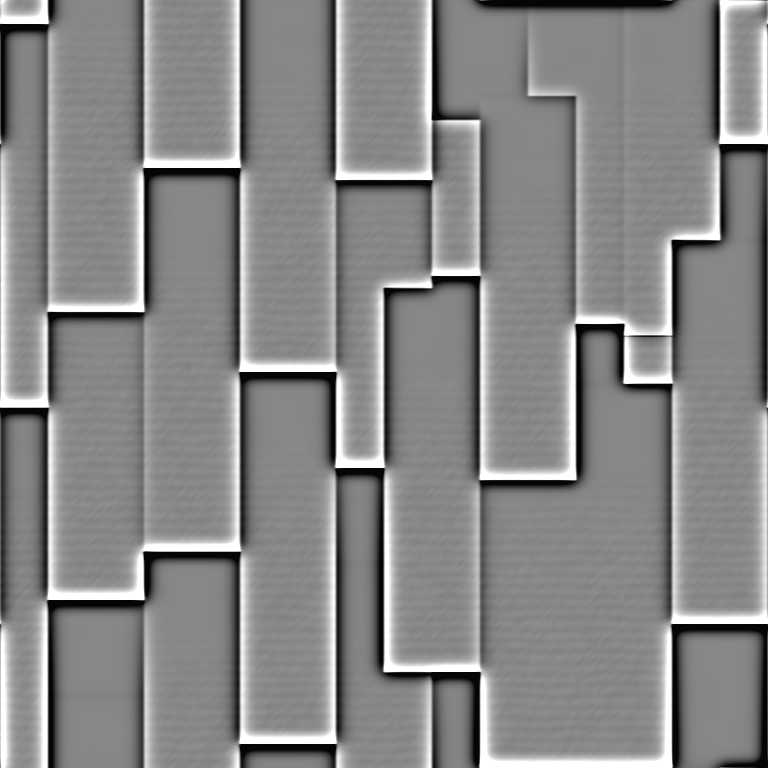
Write a WebGL 2 fragment shader that draws this texture map.

```glsl
#version 300 es
precision highp float;
// Overlapping sloped shingles in staggered columns, shaded in grey relief with bright and dark rims.
uniform vec2 u_resolution;
out vec4 outColor;

const float COLUMNS = 16.0;      // half-shingle columns across
const float ROWS = 64.0;         // layout rows down
const float SHINGLE_ROWS = 32.0; // length of a whole shingle
const float GREY = 0.53;
const float CONTRAST = 2.6;
const float RIM = 0.0091;        // reach of the rims
const float CREASE = 0.0016;     // softness of the steps

// Whole shingles in laying order: left column, bottom row
const vec2 WHOLE[15] = vec2[15](
  vec2(1, 50), vec2(1, 26), vec2(3, 46), vec2(3, 14), vec2(5, 62),
  vec2(5, 31), vec2(7, 39), vec2(7, 15), vec2(8, 56), vec2(10, 64),
  vec2(12, 64), vec2(10, 40), vec2(14, 52), vec2(-1, 34), vec2(-1, 2));

// Cut shingles: left column, bottom row, length, thickness at the bottom
const vec4 CUT[5] = vec4[5](
  vec4(9, 23, 13, 0.8), vec4(11, 27, 27, 0.84), vec4(13, 28, 28, 0.9),
  vec4(13, 32, 4, 0.75), vec4(15, 12, 12, 1));

float hash(vec2 p) {
  return fract(sin(dot(p, vec2(127.1, 311.7))) * 43758.5453);
}

float valueNoise(vec2 p) {
  vec2 i = floor(p), f = fract(p);
  f = f * f * (3.0 - 2.0 * f);
  return mix(mix(hash(i), hash(i + vec2(1, 0)), f.x),
             mix(hash(i + vec2(0, 1)), hash(i + vec2(1, 1)), f.x), f.y);
}

// Lays one shingle, two columns wide, over the height h
float layShingle(float h, vec4 shingle, float column, float row, float soft) {
  if (column < shingle.x || column >= shingle.x + 2.0) return h;
  float rise = mod(shingle.y - row + 16.0, ROWS) - 16.0;
  float cover = smoothstep(-soft, soft, rise)
              * smoothstep(-soft, soft, shingle.z - rise);
  return mix(h, shingle.w - rise / SHINGLE_ROWS, cover);
}

float columnHeight(float column, float row, float soft) {
  float c = mod(column, COLUMNS), h = 0.0;
  for (int i = 0; i < 5; i++) h = layShingle(h, CUT[i], c, row, soft);
  for (int i = 0; i < 15; i++)
    h = layShingle(h, vec4(WHOLE[i], SHINGLE_ROWS, 1.0), c, row, soft);
  return h;
}

// Share of a soft kernel lying beyond a step at distance d
float stepShare(float d, float sigma) {
  return 0.5 - 0.5 * tanh(0.8 * d / sigma);
}

// Height softened across three columns and along 2 * taps + 1 rows
float softHeight(vec2 p, float sigma, int taps) {
  float x = p.x * COLUMNS, column = floor(x);
  float left = stepShare((x - column) / COLUMNS, sigma);
  float right = stepShare((column + 1.0 - x) / COLUMNS, sigma);
  float soft = sigma * ROWS * (taps > 0 ? 0.5 : 1.2);
  float sum = 0.0, total = 0.0;
  for (int i = -taps; i <= taps; i++) {
    float offset = 0.5 * float(i);
    float weight = exp(-0.5 * offset * offset);
    float row = (1.0 - p.y - offset * sigma) * ROWS;
    float h = columnHeight(column, row, soft) * (1.0 - left - right)
            + columnHeight(column - 1.0, row, soft) * left
            + columnHeight(column + 1.0, row, soft) * right;
    sum += h * weight;
    total += weight;
  }
  return sum / total;
}

// Faint ripples and slanted grain, stronger on the thick part of a shingle
float surfaceWear(vec2 p, float h) {
  float drift = valueNoise(p * vec2(24.0, 40.0));
  float ripple = sin(6.2832 * (70.0 * p.y + 0.3 * drift));
  float grain = valueNoise(vec2(p.x + p.y, p.y - p.x) * vec2(60.0, 180.0)) - 0.5;
  return smoothstep(0.1, 0.5, h) * (0.012 * ripple + 0.03 * grain)
       + 0.008 * (drift - 0.5);
}

void main() {
  vec2 p = gl_FragCoord.xy / u_resolution;
  float crisp = softHeight(p, CREASE, 0);
  float broad = softHeight(p, RIM, 5);

  // Relief: the local height against its surroundings
  float shade = GREY + CONTRAST * (crisp - broad) + surfaceWear(p, crisp);
  outColor = vec4(vec3(clamp(shade, 0.02, 1.0)), 1.0);
}
```
